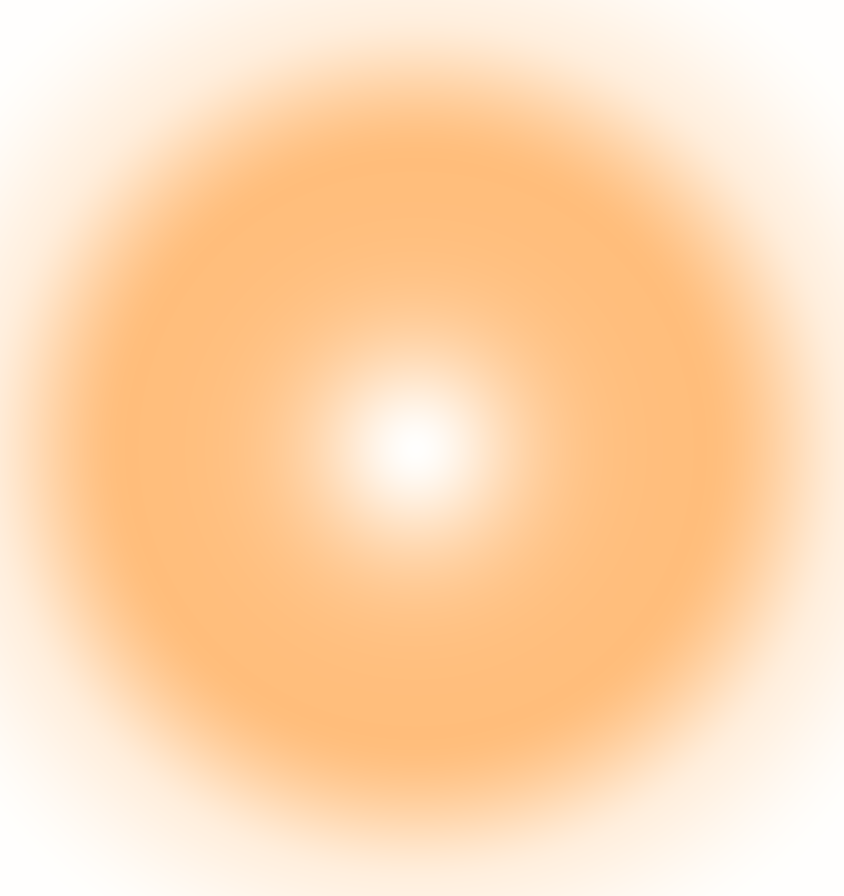
Write a WebGL 2 fragment shader that draws this background.

```glsl
#version 300 es
precision highp float;

#define CENTER vec2(0.493, 0.499)
#define PEACH vec3(1.0, 0.742, 0.482)
#define PAPER vec3(1.0, 0.998, 0.992)
#define GLOW_RADIUS 0.118
#define GLOW_POWER 1.75
#define RING_START 0.32
#define RING_END 0.485
#define HALO_START 0.38
#define HALO_END 0.64
#define HALO_STRENGTH 0.36

uniform vec2 u_resolution;
out vec4 fragColor;

// Tint rises from the white heart towards the ring
float innerRise(float radius) {
    return 1.0 - exp(-pow(radius / GLOW_RADIUS, GLOW_POWER));
}

// Steep outer shoulder of the ring over a wide, faint halo
float outerFall(float radius) {
    float ring = 1.0 - smoothstep(RING_START, RING_END, radius);
    float halo = HALO_STRENGTH * (1.0 - smoothstep(HALO_START, HALO_END, radius));
    return mix(halo, 1.0, ring);
}

void main() {
    // Distances are measured in canvas heights
    vec2 offset = (gl_FragCoord.xy - CENTER * u_resolution) / u_resolution.y;
    float radius = length(offset);
    float tint = innerRise(radius) * outerFall(radius);
    fragColor = vec4(mix(PAPER, PEACH, tint), 1.0);
}
```
